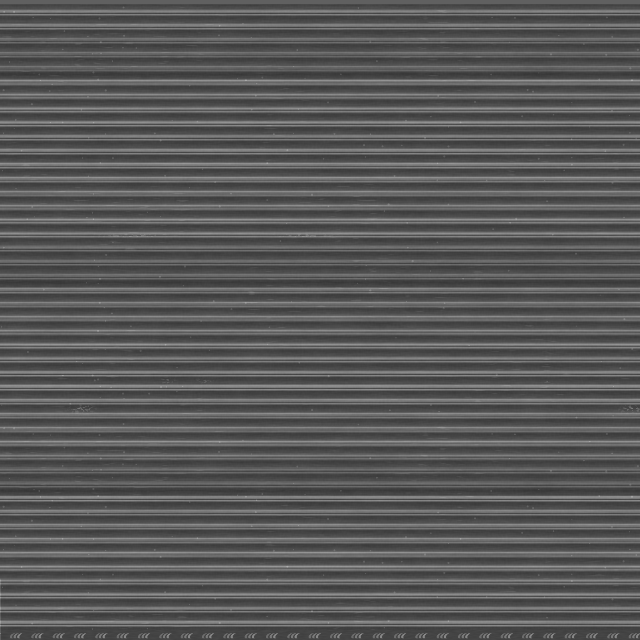
Write a three.js fragment shader that draws this texture.

```glsl
// Grey ribbed metal shutter: 46 horizontal slats, each a dark face with a grooved light rib.
// A 1D profile is repeated down the canvas, its contrast varied per slat, then worn by
// gradient noise, specks and scuffs; a row of 30 stamped crescents ends the bottom edge.
varying vec2 vUv;

float hash(vec2 p) {
  p = fract(p * vec2(0.1731, 0.2317));
  p += dot(p, p.yx + 31.17);
  return fract((p.x + p.y) * p.x * 17.3);
}

vec2 gradientAt(vec2 cell) {
  float angle = 6.2832 * hash(cell);
  return vec2(cos(angle), sin(angle));
}

float gradientNoise(vec2 p) {
  vec2 i = floor(p), f = p - i;
  vec2 w = f * f * f * (f * (f * 6.0 - 15.0) + 10.0);
  vec2 e = vec2(1.0, 0.0);
  float low = mix(dot(gradientAt(i), f), dot(gradientAt(i + e), f - e), w.x);
  float high = mix(dot(gradientAt(i + e.yx), f - e.yx), dot(gradientAt(i + 1.0), f - 1.0), w.x);
  return mix(low, high, w.y);
}

// Soft-edged stripe between a and b
float stripe(float x, float a, float b) {
  return smoothstep(a - 0.035, a + 0.035, x) - smoothstep(b - 0.035, b + 0.035, x);
}

// Grey level down one slat, t from 0 at the top of its rib to 1
float slatProfile(float t, float strength) {
  float face = mix(0.252, 0.305, smoothstep(0.60, 0.92, t));
  face += 0.06 * smoothstep(0.93, 1.0, t);
  float rib = 0.13 * stripe(t, -0.1, 0.06) + 0.29 * stripe(t, 0.06, 0.15)
            + 0.19 * stripe(t, 0.15, 0.26) + 0.01 * stripe(t, 0.26, 0.315)
            + 0.25 * stripe(t, 0.315, 0.39) + 0.12 * stripe(t, 0.39, 0.47);
  return face + rib * strength;
}

// Round specks, one possible per cell
float specks(vec2 p, float density) {
  vec2 cell = floor(p);
  vec2 center = 0.25 + 0.5 * vec2(hash(cell + 3.7), hash(cell + 9.2));
  float radius = 0.08 + 0.13 * hash(cell + 5.1);
  float dist = length(p - cell - center);
  return step(hash(cell), density) * (1.0 - smoothstep(radius * 0.4, radius + 0.06, dist));
}

// Broken, mottled patch with an elliptical falloff
float scuff(vec2 uv, vec2 center, vec2 size) {
  vec2 d = (uv - center) / size;
  float mottle = gradientNoise(uv * vec2(170.0, 330.0)) + 0.4 * gradientNoise(uv * 410.0);
  return exp(-dot(d, d)) * smoothstep(0.0, 0.35, mottle);
}

// Three slanted crescents around the centre of a cell
float stampedMark(vec2 q) {
  float mark = 0.0;
  for (int k = -1; k <= 1; k++) {
    float curve = 0.17 * float(k) + 0.5 * q.y + 5.0 * q.y * q.y;
    float stroke = 1.0 - smoothstep(0.025, 0.075, abs(q.x - curve));
    mark = max(mark, stroke * (0.8 + 0.2 * float(k)));
  }
  return mark * (1.0 - smoothstep(0.09, 0.14, abs(q.y)));
}

void main() {
  vec2 uv = vUv;
  float fromTop = 1.0 - uv.y;

  // Slat index and position within the slat
  float slat = (fromTop - 0.0150) * 46.1;
  float row = floor(slat);
  float t = slat - row;

  // Every fifteenth slat group has faded ribs, with a darker seam below
  float group = mod(row, 15.0);
  float faded = 1.0 - smoothstep(0.7, 1.9, abs(group - 3.2));
  float strength = (0.95 + 0.2 * hash(vec2(row, 4.0))) * (1.0 - 0.38 * faded);
  strength *= 1.0 + 0.12 * gradientNoise(vec2(uv.x * 5.0, row * 0.73));
  float grey = slatProfile(t, strength);
  grey -= 0.03 * step(3.5, group) * step(group, 4.5) * smoothstep(0.5, 0.7, t);

  // Smudges and brushed grain, repeating every thirty slats
  vec2 worn = vec2(uv.x * 46.1, mod(slat, 30.0));
  grey += 0.018 * gradientNoise(worn * vec2(0.35, 0.8));
  grey += 0.022 * gradientNoise(worn * vec2(1.3, 9.0));
  grey += 0.014 * gradientNoise(worn * vec2(7.0, 4.0));

  // Specks, thicker along one column, and short scratches
  float column = exp(-pow((uv.x - 0.15) / 0.018, 2.0));
  grey += 0.10 * specks(worn * 2.3, 0.025 + 0.16 * column);
  float scratch = smoothstep(0.32, 0.5, gradientNoise(worn * vec2(0.8, 6.0) + 40.0));
  grey += 0.05 * scratch * smoothstep(0.0, 0.3, gradientNoise(worn * 0.17 + 11.0));

  // Larger scuffs and rubbed streaks
  grey += 0.20 * scuff(uv, vec2(0.128, 0.361), vec2(0.016, 0.005));
  grey += 0.20 * scuff(uv, vec2(0.987, 0.361), vec2(0.014, 0.005));
  grey += 0.16 * scuff(uv, vec2(0.262, 0.405), vec2(0.009, 0.004));
  grey += 0.09 * scuff(uv, vec2(0.320, 0.405), vec2(0.012, 0.004));
  grey += 0.13 * scuff(uv, vec2(0.210, 0.632), vec2(0.045, 0.002));
  grey += 0.13 * scuff(uv, vec2(0.475, 0.632), vec2(0.040, 0.002));

  // Plain top strip and dark bottom rail
  grey = mix(grey, 0.375, 1.0 - smoothstep(0.0060, 0.0075, fromTop));
  float rail = 1.0 - smoothstep(0.0145, 0.0165, uv.y);
  grey = mix(grey, 0.265 + 0.03 * gradientNoise(uv * vec2(90.0, 400.0)), rail);

  // Stamped row on the rail, and the pale lower left edge
  vec2 stamp = vec2(fract(uv.x * 30.0 - 0.2) - 0.5, (uv.y - 0.0065) * 30.0);
  grey = mix(grey, 0.56, 0.9 * stampedMark(stamp));
  grey += 0.10 * (1.0 - smoothstep(0.0008, 0.0022, uv.x)) * (1.0 - smoothstep(0.093, 0.097, uv.y));

  gl_FragColor = vec4(vec3(clamp(grey, 0.0, 1.0)), 1.0);
}
```
